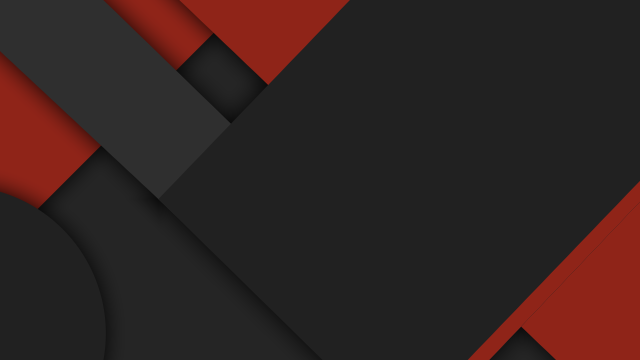
A Shadertoy shader for this background:

```glsl
// Layered dark paper panels with red accents, a round corner disc and soft shadows.

const vec3 BASE  = vec3(0.145);
const vec3 PANEL = vec3(0.129);
const vec3 STRIP = vec3(0.184);
const vec3 RED   = vec3(0.56, 0.14, 0.095);

// Signed distance to the line a-b, negative on the left of its direction.
float edge(vec2 p, vec2 a, vec2 b) {
    vec2 dir = normalize(b - a);
    return (p.x - a.x) * dir.y - (p.y - a.y) * dir.x;
}

// Darkens the colour around a shape, fading out over the given width.
vec3 castShadow(vec3 color, float dist, float width, float strength) {
    float fade = 1.0 - clamp(dist / width, 0.0, 1.0);
    return color * (1.0 - strength * fade * fade);
}

// Fills the inside of a shape with a smooth edge.
vec3 fillShape(vec3 color, vec3 ink, float dist, float pixel) {
    return mix(color, ink, clamp(0.5 - dist / pixel, 0.0, 1.0));
}

void mainImage(out vec4 fragColor, in vec2 fragCoord) {
    float pixel = 1.0 / iResolution.y;
    vec2 p = fragCoord * pixel;

    // Shared corner where the strip meets the main panel
    vec2 corner = vec2(0.440, 0.447);

    // Shape distances
    float panelSide = edge(p, vec2(0.972, 1.0), corner);
    float bandLower = edge(p, vec2(1.359, 0.0), vec2(1.778, 0.440));
    float bandUpper = edge(p, vec2(1.778, 0.498), vec2(1.299, 0.0));
    float panel = max(max(panelSide, bandLower), edge(p, corner, vec2(0.896, 0.0)));
    float band = max(bandUpper, bandLower);
    float strip = max(edge(p, vec2(0.0, 0.858), corner),
                      edge(p, vec2(0.641, 0.657), vec2(0.287, 1.0)));
    float topRed = edge(p, vec2(0.498, 1.0), vec2(0.745, 0.764));
    float leftRed = edge(p, vec2(0.104, 0.419), vec2(0.278, 0.593));
    float disc = length(p - vec2(-0.116, 0.074)) - 0.410;

    // Left red sheet
    vec3 color = castShadow(BASE, leftRed, 0.065, 0.45);
    color = fillShape(color, RED, leftRed, pixel);

    // Shadow of the main panel, then the sheets ending at its side
    color = castShadow(color, panel, 0.075, 0.45);
    color = castShadow(color, topRed, 0.065, 0.45);
    color = fillShape(color, RED, topRed, pixel);
    color = castShadow(color, max(strip, panelSide * -1.0), 0.070, 0.45);
    color = fillShape(color, STRIP, strip, pixel);
    color = fillShape(color, PANEL, panel, pixel);

    // Red band and corner disc
    color = fillShape(color, RED, band, pixel);
    color = castShadow(color, disc, 0.065, 0.45);
    color = fillShape(color, PANEL, disc, pixel);

    fragColor = vec4(color, 1.0);
}
```
